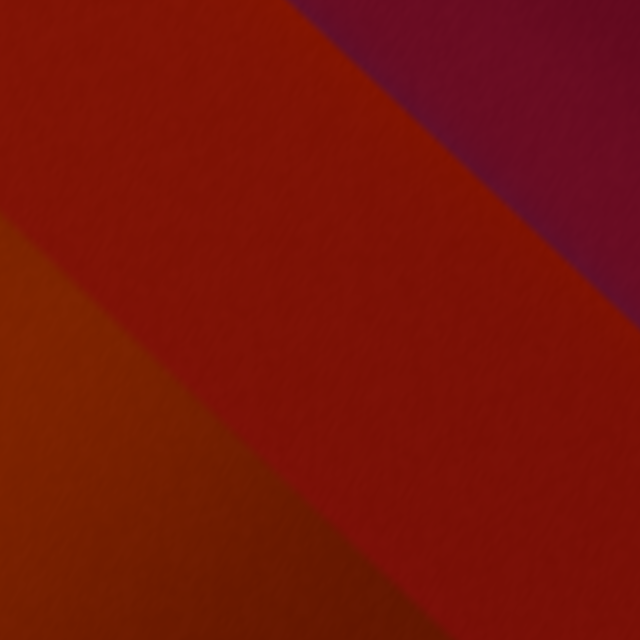
This background is drawn by a three.js fragment shader. Its source:

```glsl
// Draws a broad dark red diagonal band between a burnt orange corner and a plum corner.
varying vec2 vUv;

float hash(vec2 p) {
  vec3 q = fract(p.xyx * vec3(0.1031, 0.1030, 0.0973));
  q += dot(q, q.yzx + 33.33);
  return fract((q.x + q.y) * q.z);
}

float valueNoise(vec2 p) {
  vec2 cell = floor(p);
  vec2 f = fract(p);
  f = f * f * (3.0 - 2.0 * f);
  return mix(mix(hash(cell), hash(cell + vec2(1.0, 0.0)), f.x),
             mix(hash(cell + vec2(0.0, 1.0)), hash(cell + 1.0), f.x), f.y);
}

// Fine fibres leaning up and to the right, centred on zero
float paperGrain(vec2 p) {
  vec2 along = vec2(0.5, 0.866);
  vec2 q = vec2(dot(p, vec2(along.y, -along.x)), dot(p, along)) + 4.0;
  float fibres = valueNoise(q * vec2(150.0, 65.0));
  float mottling = valueNoise(q * vec2(60.0, 35.0));
  return 0.7 * fibres + 0.3 * mottling - 0.5;
}

void main() {
  // Signed distances to the two band edges, positive towards the upper right
  float plumEdge = dot(vUv, vec2(0.682, 0.731)) - 1.037;
  float orangeEdge = dot(vUv, vec2(0.685, 0.728)) - 0.486;
  float slide = vUv.x - vUv.y;

  // Red band: brighter at the upper left and beside the plum edge
  vec3 red = mix(vec3(0.505, 0.076, 0.018), vec3(0.478, 0.060, 0.024),
                 smoothstep(-0.9, 0.9, slide));
  red += vec3(0.018, 0.008, -0.018) * exp(-abs(plumEdge) / 0.06);
  red += vec3(0.002, -0.005, 0.008) * exp(-abs(orangeEdge) / 0.04);

  // Orange corner: darkens towards the bottom of its edge
  vec3 orange = mix(vec3(0.500, 0.138, 0.0), vec3(0.395, 0.088, 0.0),
                    smoothstep(-0.5, 0.68, slide));
  orange += vec3(-0.010, 0.0, 0.0) * exp(-abs(orangeEdge) / 0.03);

  // Plum corner: faint violet rim, deeper at the far corner
  vec3 plum = mix(vec3(0.420, 0.047, 0.132), vec3(0.390, 0.036, 0.118),
                  smoothstep(0.15, 0.38, plumEdge));
  plum += vec3(-0.050, 0.014, 0.050) * exp(-abs(plumEdge) / 0.028);

  // Join the areas with soft edges
  vec3 color = mix(orange, red, smoothstep(-0.013, 0.013, orangeEdge));
  color = mix(color, plum, smoothstep(-0.010, 0.010, plumEdge));

  // Faint surface texture
  color += paperGrain(vUv) * vec3(0.020, 0.012, 0.012);
  gl_FragColor = vec4(clamp(color, 0.0, 1.0), 1.0);
}
```
